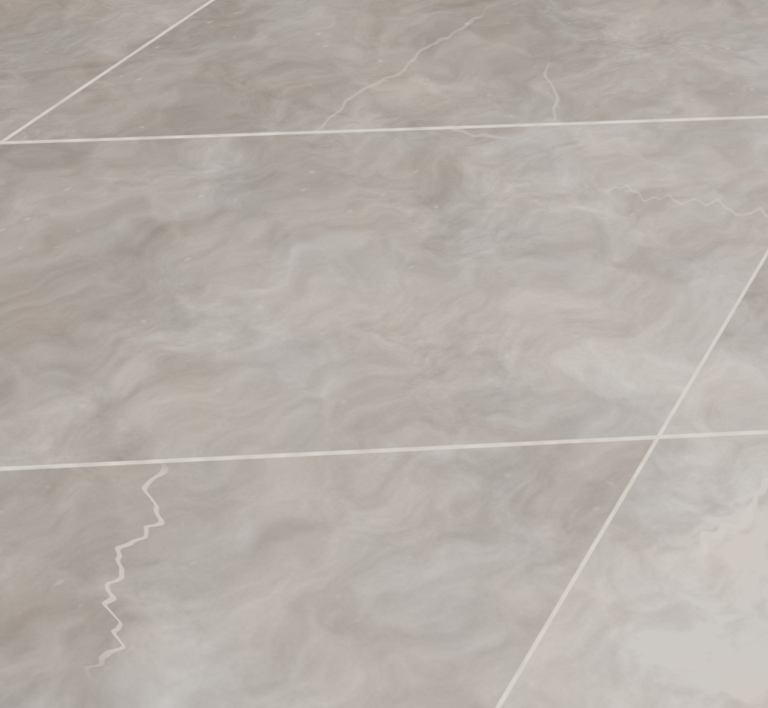
Write a WebGL 2 fragment shader that draws this texture.

```glsl
#version 300 es
precision highp float;
// Large grey stone floor tiles in perspective, with pale joints, clouding and cracks.
uniform vec2 u_resolution;
out vec4 fragColor;

const vec3 STONE_DARK = vec3(0.615, 0.580, 0.550);
const vec3 STONE_LIGHT = vec3(0.785, 0.765, 0.745);
const vec3 JOINT = vec3(0.850, 0.835, 0.810);
const vec3 CRACK = vec3(0.820, 0.800, 0.770);
const vec3 WARMTH = vec3(0.020, 0.000, -0.022);

// Pseudo-random unit gradient of a lattice cell
vec2 cellGradient(vec2 cell) {
    vec3 h = fract(cell.xyx * vec3(0.1031, 0.1030, 0.0973));
    h += dot(h, h.yzx + 33.33);
    float angle = 6.2832 * fract((h.x + h.y) * h.z);
    return vec2(cos(angle), sin(angle));
}

float gradientNoise(vec2 p) {
    vec2 i = floor(p), f = p - i;
    vec2 w = f * f * f * (f * (f * 6.0 - 15.0) + 10.0);
    vec2 e = vec2(1.0, 0.0);
    float low = mix(dot(cellGradient(i), f),
                    dot(cellGradient(i + e), f - e), w.x);
    float high = mix(dot(cellGradient(i + e.yx), f - e.yx),
                     dot(cellGradient(i + 1.0), f - 1.0), w.x);
    return mix(low, high, w.y);
}

float fbm(vec2 p, int octaves) {
    float sum = 0.0, amplitude = 0.6;
    for (int i = 0; i < octaves; i++) {
        sum += amplitude * gradientNoise(p);
        p = mat2(1.6, 1.2, -1.2, 1.6) * p + 17.3;
        amplitude *= 0.55;
    }
    return sum;
}

vec2 rotate(vec2 p, float angle) {
    float c = cos(angle), s = sin(angle);
    return vec2(c * p.x + s * p.y, c * p.y - s * p.x);
}

// Coverage of the joint at each integer of a floor coordinate
float joint(float coord, float halfWidth, float pixel) {
    float slope = length(vec2(dFdx(coord), dFdy(coord)));
    float dist = abs(coord - round(coord)) / max(slope, 1e-7) * pixel;
    return 1.0 - smoothstep(halfWidth - pixel, halfWidth + pixel, dist);
}

// Jagged crack from a to b that thins out towards both ends
float crack(vec2 p, vec2 a, vec2 b, float wobble, float halfWidth, float pixel) {
    float len = distance(a, b);
    vec2 along = (b - a) / len;
    vec2 local = vec2(dot(p - a, along), dot(p - a, vec2(-along.y, along.x)));
    float t = local.x / len;
    float seed = 37.0 * (a.x + b.y);
    float bend = gradientNoise(vec2(local.x * 17.0, seed))
               + 0.35 * gradientNoise(vec2(local.x * 65.0, seed + 9.4));
    float width = halfWidth * (0.8 + gradientNoise(vec2(local.x * 40.0, seed + 3.7)));
    float ends = smoothstep(0.0, 0.08, t) * (1.0 - smoothstep(0.75, 1.0, t));
    float dist = abs(local.y - wobble * bend);
    return ends * (1.0 - smoothstep(width - pixel, width + 1.5 * pixel, dist));
}

// Stone lightness: broad clouds, slanted streaks, mottling and grain
float stoneTone(vec2 p) {
    vec2 slanted = rotate(p, 0.55);
    vec2 warp = vec2(fbm(p * 5.0, 3), fbm(p * 5.0 + 31.7, 3));
    float clouds = fbm(slanted * vec2(2.6, 5.0) + warp * 0.8, 4);
    float streaks = fbm(slanted * vec2(9.0, 24.0) + warp * 2.2, 4);
    float mottle = fbm(slanted * vec2(38.0, 70.0) + warp * 4.0, 3);
    float patches = smoothstep(-0.15, 0.35, fbm(p * 4.0 + 8.2, 2));
    float grain = gradientNoise(p * 190.0);
    return 0.65 * clouds + 0.42 * streaks
         + mix(0.10, 0.32, patches) * mottle + 0.07 * grain;
}

void main() {
    vec2 p = gl_FragCoord.xy / u_resolution;
    float pixel = 1.0 / u_resolution.y;

    // Perspective floor: one tile per unit of the floor coordinates
    float depth = 2.125 - 0.0074 * p.x - p.y;
    vec2 tile = vec2(0.669 * (1.83 * (p.x - 0.648) - p.y),
                     2.882 * (p.y - 0.3376 - 0.0524 * p.x)) / depth;
    vec2 id = floor(tile);
    vec2 ground = p * 1.7 / depth + id * vec2(7.31, 4.73);

    // Light falls off towards the far left; neighbouring tiles differ slightly
    float light = 0.12 + 0.42 * p.x + 0.40 * (1.0 - p.y);
    float tileTone = 0.10 * (mod(id.x + id.y, 2.0) - 0.5);
    float tone = clamp(light + tileTone + stoneTone(ground), -0.15, 1.1);
    vec3 color = mix(STONE_DARK, STONE_LIGHT, tone);
    color += WARMTH * fbm(ground * 6.0 + 51.0, 3);

    // Small pale flecks
    float fleck = smoothstep(0.42, 0.65, gradientNoise(rotate(ground, 0.6) * vec2(42.0, 75.0)));
    color = mix(color, STONE_LIGHT, 0.45 * fleck);

    // Bold cracks in the near tiles, faint ones farther away
    float bold = crack(p, vec2(0.226, 0.350), vec2(0.105, 0.025), 0.055, 0.0040, pixel);
    bold = max(bold, crack(p, vec2(1.020, 0.325), vec2(0.880, 0.210), 0.030, 0.0075, pixel));
    float faint = crack(p, vec2(0.400, 0.812), vec2(0.670, 1.010), 0.018, 0.0018, pixel);
    faint = max(faint, crack(p, vec2(1.030, 0.685), vec2(0.740, 0.750), 0.040, 0.0020, pixel));
    faint = max(faint, crack(p, vec2(0.722, 0.825), vec2(0.715, 0.920), 0.020, 0.0020, pixel));
    faint = max(faint, crack(p, vec2(0.580, 0.822), vec2(0.670, 0.800), 0.015, 0.0022, pixel));
    color = mix(color, CRACK, max(0.80 * bold, 0.42 * faint));

    // Joints widen towards the viewer and are slightly worn
    float halfWidth = 0.0016 * depth;
    float seams = max(joint(tile.x, halfWidth, pixel), joint(tile.y, halfWidth, pixel));
    float wear = 0.82 + 0.30 * gradientNoise(p * 45.0);
    color = mix(color, JOINT, seams * clamp(wear, 0.0, 1.0));

    fragColor = vec4(color, 1.0);
}
```
